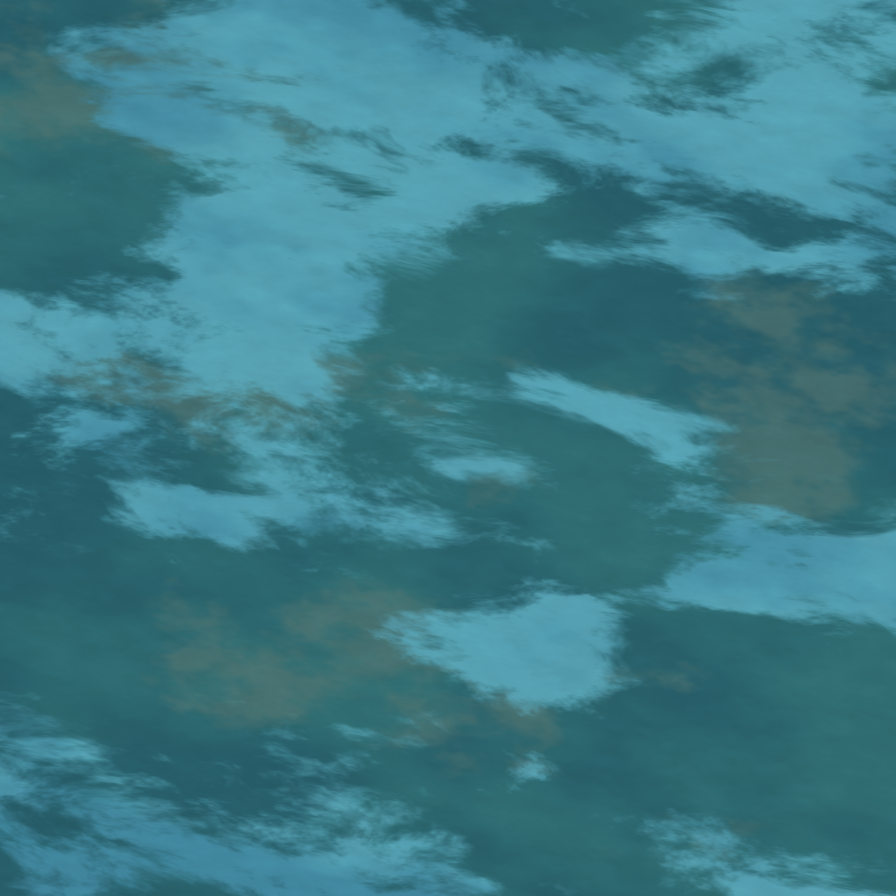
Reproduce this texture procedurally as a Shadertoy shader.

```glsl
// Rippled teal sea surface with ragged, wind-stretched patches of pale blue light.

#define PATCH_SCALE vec2(3.1, 8.2)   // cells across and up the canvas
#define SLANT 0.14                   // downward lean of the streaks to the right
#define ROUGHNESS 0.62               // gain per octave
#define WARP 0.55                    // bending of the patches
#define LIGHT_EDGE vec2(0.455, 0.605) // noise range from dark water to light
#define DEEP vec3(0.150, 0.365, 0.410)
#define GREEN vec3(0.200, 0.450, 0.460)
#define BLUE vec3(0.260, 0.540, 0.635)
#define PALE vec3(0.345, 0.645, 0.715)
#define SILT vec3(0.340, 0.460, 0.440)

float hash(vec2 cell) {
    vec3 q = fract(cell.xyx * vec3(0.1031, 0.1030, 0.0973));
    q += dot(q, q.yzx + 33.33);
    return fract((q.x + q.y) * q.z);
}

float valueNoise(vec2 p) {
    vec2 cell = floor(p);
    vec2 f = fract(p);
    vec2 w = f * f * f * (f * (f * 6.0 - 15.0) + 10.0);
    float low = mix(hash(cell), hash(cell + vec2(1.0, 0.0)), w.x);
    float high = mix(hash(cell + vec2(0.0, 1.0)), hash(cell + vec2(1.0, 1.0)), w.x);
    return mix(low, high, w.y);
}

// Octaves turn slightly so that the grid does not show
float fbm(vec2 p, int octaves) {
    const mat2 turn = mat2(0.96, 0.28, -0.28, 0.96);
    float sum = 0.0, total = 0.0, gain = 1.0;
    for (int i = 0; i < octaves; i++) {
        sum += gain * valueNoise(p);
        total += gain;
        gain *= ROUGHNESS;
        p = turn * p * 2.03 + vec2(17.3, 9.1);
    }
    return sum / total;
}

void mainImage(out vec4 fragColor, in vec2 fragCoord) {
    vec2 uv = fragCoord / iResolution.y;
    vec2 p = vec2(uv.x, uv.y + SLANT * uv.x) * PATCH_SCALE + 20.0;

    // Bend the streaks, then split the surface into dark water and light
    vec2 bend = vec2(fbm(p * 0.8 + 41.0, 3), fbm(p * 0.8 + 73.0, 3)) - 0.5;
    float surface = fbm(p + WARP * bend, 7);
    float light = smoothstep(LIGHT_EDGE.x, LIGHT_EDGE.y, surface);

    // Broad drifts of hue
    float greenDrift = smoothstep(0.38, 0.72, fbm(p * vec2(0.7, 0.45) + 110.0, 4));
    float paleDrift = smoothstep(0.36, 0.68, fbm(p * vec2(0.8, 0.6) + 150.0, 5));
    float silt = smoothstep(0.60, 0.76, fbm(p * vec2(1.1, 0.8) + 190.0, 6));

    vec3 water = mix(DEEP, GREEN, greenDrift * 0.75);
    water = mix(water, SILT, silt * 0.6);
    vec3 sheen = mix(BLUE, PALE, paleDrift);
    vec3 color = mix(water, sheen, light * 0.95);

    // Fine flat ripples, strongest along the patch edges
    float ripple = fbm(p * vec2(9.0, 8.0) + 230.0, 4) - 0.5;
    color *= 1.0 + ripple * (0.10 + 0.5 * light * (1.0 - light));

    fragColor = vec4(color, 1.0);
}
```
